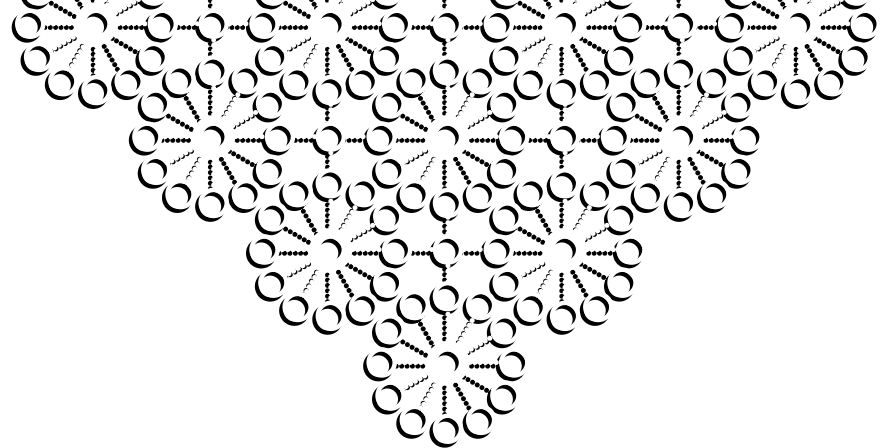
This pattern is drawn by a WebGL 2 fragment shader. Its source:

```glsl
#version 300 es
precision highp float;

uniform vec2 u_resolution;
out vec4 fragColor;

// Rotate p into the nearest of n equal sectors, centred on +x.
vec2 foldSector(vec2 p, float n) {
    float sector = 6.283185 / n;
    float a = -round(atan(p.y, p.x) / sector) * sector;
    return vec2(cos(a) * p.x - sin(a) * p.y, sin(a) * p.x + cos(a) * p.y);
}

float ring(vec2 p, float inner, float outer) {
    return abs(length(p) - 0.5 * (inner + outer)) - 0.5 * (outer - inner);
}

// Row of small beads along +x.
float beads(vec2 p, float from, float to) {
    float x = clamp(round(p.x / 1.2) * 1.2, from, to);
    return length(p - vec2(x, 0.0)) - 0.55;
}

// Hub, twelve beaded spokes and a ring at the end of each.
float rosette(vec2 p, float hubOuter) {
    vec2 q = foldSector(p, 12.0);
    float d = min(ring(p, 2.4, hubOuter), beads(q, 4.9, 11.5));
    return min(d, ring(q - vec2(14.8, 0.0), 2.4, 3.4));
}

// Single ring with four short spokes joining the rosettes.
float connector(vec2 p) {
    return min(ring(p, 2.4, 3.4), beads(foldSector(p, 4.0), 3.6, 7.2));
}

// Triangle of rosettes standing on its tip.
float lace(vec2 p, float hubOuter) {
    vec2 pitch = vec2(52.3, 25.2);
    float d = 1e3;
    for (int row = 0; row < 4; row++) {
        for (int i = 0; i <= row; i++) {
            vec2 cell = vec2(float(i) - 0.5 * float(row), float(row));
            vec2 q = p - vec2(0.0, 19.1) - cell * pitch;
            d = min(d, rosette(q, hubOuter));
            if (i < row) d = min(d, connector(q - vec2(0.5 * pitch.x, 0.0)));
        }
    }
    return d;
}

void main() {
    // Units are hundredths of the canvas height, x measured from the middle.
    float pixel = 100.0 / u_resolution.y;
    vec2 p = (gl_FragCoord.xy - vec2(0.5 * u_resolution.x, 0.0)) * pixel;

    // White thread over its own black shadow, cast down and to the left.
    vec2 shadowOffset = vec2(-0.74, -0.82);
    float thread = clamp(0.5 - lace(p, 4.8) / pixel, 0.0, 1.0);
    float shadow = clamp(0.5 - lace(p - shadowOffset, 3.4) / pixel, 0.0, 1.0);
    fragColor = vec4(vec3(1.0 - shadow * (1.0 - thread)), 1.0);
}
```
